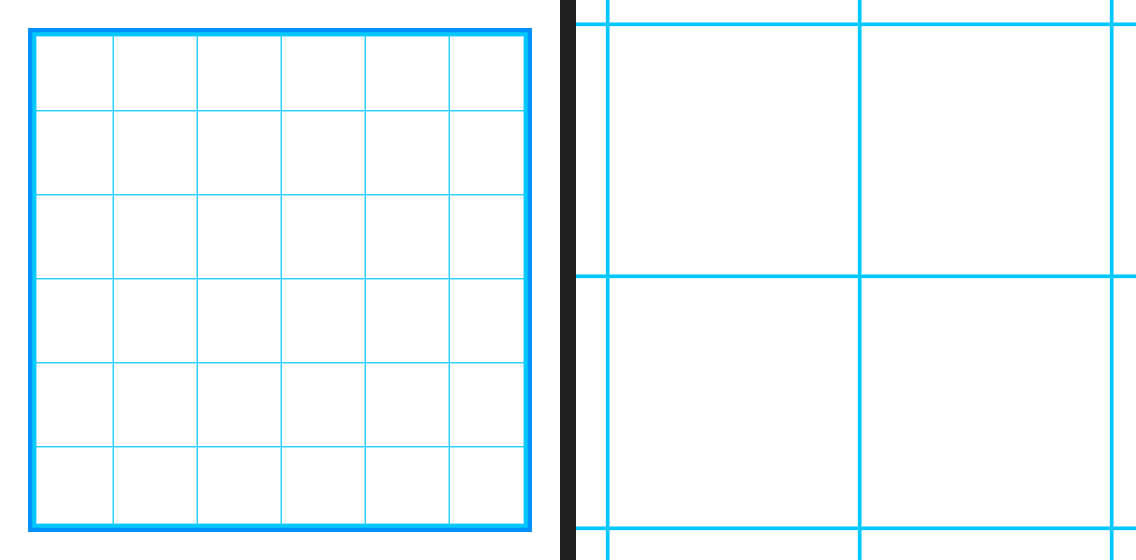
Left, the full canvas; right, a detail of the centre.
Give the GLSL for this pattern, as a three.js fragment shader.

```glsl
// Six by six grid of thin cyan lines inside a two-tone blue square frame on white.

varying vec2 vUv;

const vec3 PAPER = vec3(1.0);
const vec3 FRAME_BLUE = vec3(0.0, 0.57, 1.0);
const vec3 LINE_CYAN = vec3(0.0, 0.785, 1.0);

const float CELLS = 6.0;            // repeats across and down
const float PANEL_HALF = 0.45;      // half the outer side of the frame
const float BAND_WIDTH = 0.0075;    // width of each of the two frame bands
const float LINE_WIDTH = 0.0022;
const float LINE_OFFSET = 0.0022;   // line centre, right of and above the cell edge

// Signed distance to a centred square, with mitred corners
float squareDistance(vec2 p, float halfSide) {
  vec2 d = abs(p) - halfSide;
  return max(d.x, d.y);
}

// Share of a pixel that lies inside an edge
float coverage(float dist, float pixel) {
  return clamp(0.5 - dist / pixel, 0.0, 1.0);
}

// Share of a pixel covered by a line, exact even for lines thinner than a pixel
float lineCoverage(float dist, float width, float pixel) {
  return coverage(dist - 0.5 * width, pixel) - coverage(dist + 0.5 * width, pixel);
}

// Distance to the nearest repeated line
float repeatedLineDistance(float x, float spacing) {
  return abs(mod(x + 0.5 * spacing, spacing) - 0.5 * spacing);
}

void main() {
  vec2 p = vUv - 0.5;
  vec2 pixel = max(fwidth(vUv), vec2(1e-5));
  float edgePixel = max(pixel.x, pixel.y);

  // Grid lines
  float cell = 2.0 * PANEL_HALF / CELLS;
  vec2 gridPos = p + PANEL_HALF - LINE_OFFSET;
  float vertical = lineCoverage(repeatedLineDistance(gridPos.x, cell), LINE_WIDTH, pixel.x);
  float horizontal = lineCoverage(repeatedLineDistance(gridPos.y, cell), LINE_WIDTH, pixel.y);
  vec3 panel = mix(PAPER, LINE_CYAN, max(vertical, horizontal));

  // Nested squares: blue band, cyan band, then the gridded panel
  float outer = squareDistance(p, PANEL_HALF);
  vec3 color = mix(PAPER, FRAME_BLUE, coverage(outer, edgePixel));
  color = mix(color, LINE_CYAN, coverage(outer + BAND_WIDTH, edgePixel));
  color = mix(color, panel, coverage(outer + 2.0 * BAND_WIDTH, edgePixel));

  gl_FragColor = vec4(color, 1.0);
}
```
